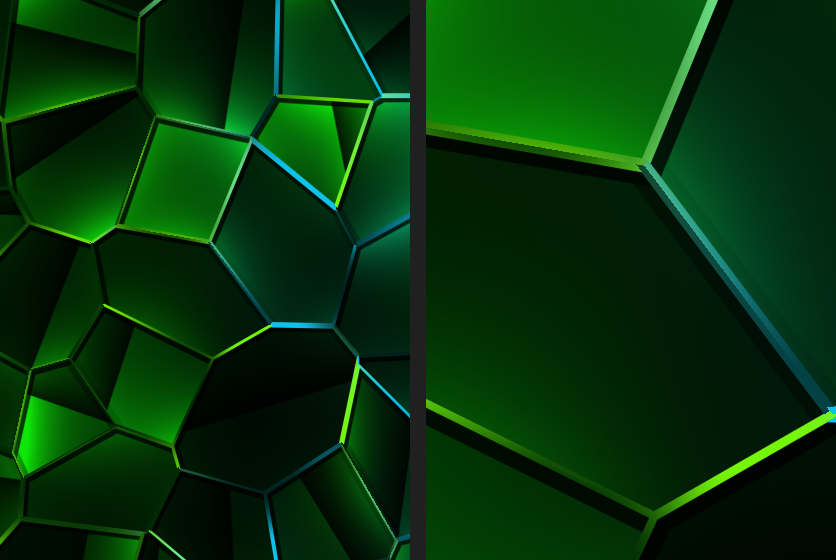
Left, the full canvas; right, a detail of the centre.
Give the GLSL for this background, as a WebGL 1 fragment shader.

```glsl
precision highp float;

uniform vec2 u_resolution;

#define CELLS 4.7          // cells per canvas height
#define JITTER 0.84        // irregularity of the cells
#define LINE_WIDTH 0.017   // half width of a lit rim
#define SHADOW_WIDTH 0.055 // reach of the dark bevel
#define GLOW_GAIN 1.05
#define GLOW_FALLOFF 3.7
#define AMBIENT 0.13
#define LIME vec3(0.46, 0.96, 0.03)
#define GREEN vec3(0.01, 0.40, 0.04)
#define CYAN vec3(0.06, 0.76, 0.92)
#define TEAL vec3(0.01, 0.30, 0.27)
#define MINT vec3(0.55, 0.97, 0.70)

float hash(vec2 p) {
  return fract(sin(dot(p, vec2(127.1, 311.7))) * 43758.5453);
}

float noise(vec2 p) {
  vec2 i = floor(p);
  vec2 f = fract(p);
  f = f * f * (3.0 - 2.0 * f);
  vec2 e = vec2(0.0, 1.0);
  return mix(mix(hash(i), hash(i + e.yx), f.x),
             mix(hash(i + e.xy), hash(i + e.yy), f.x), f.y);
}

vec2 cellSite(vec2 id) {
  vec2 rnd = vec2(hash(id), hash(id + 37.3));
  return id + 0.5 + JITTER * (rnd - 0.5);
}

vec2 nearestCell(vec2 p) {
  vec2 best = floor(p);
  float bestDist = 1e5;
  for (int y = -1; y <= 1; y++) {
    for (int x = -1; x <= 1; x++) {
      vec2 id = floor(p) + vec2(float(x), float(y));
      vec2 d = cellSite(id) - p;
      if (dot(d, d) < bestDist) {
        bestDist = dot(d, d);
        best = id;
      }
    }
  }
  return best;
}

// Sharp-edged dark fold across a cell, fading away from its crease
float facetShade(vec2 local, vec2 id, float px) {
  float angle = 6.2832 * hash(id + 11.9);
  float side = dot(local, vec2(cos(angle), sin(angle)));
  side += 0.4 * (hash(id + 5.7) - 0.5);
  float depth = 0.85 * step(0.3, hash(id + 23.1));
  return 1.0 - depth * smoothstep(-px, px, side) * exp(-2.0 * max(side, 0.0));
}

vec3 rimColor(float cool, float power) {
  vec3 warmRim = mix(GREEN, LIME, power);
  vec3 coolRim = mix(TEAL, CYAN, power);
  vec3 rim = mix(warmRim, coolRim, cool);
  float blend = 4.0 * cool * (1.0 - cool);
  return mix(rim, MINT, blend * power * 0.7);
}

void main() {
  vec2 uv = gl_FragCoord.xy / u_resolution;
  vec2 p = gl_FragCoord.xy / u_resolution.y * CELLS + 7.0;
  float px = CELLS / u_resolution.y;

  vec2 id = nearestCell(p);
  vec2 site = cellSite(id);
  float lightField = smoothstep(0.2, 0.75, noise(p * 1.3 + 3.0));

  vec3 glow = vec3(0.0);
  vec3 rim = vec3(0.0);
  float rimMask = 0.0;
  float bevel = 1.0;

  // Every neighbour contributes one edge: its glow, bevel and rim
  for (int y = -2; y <= 2; y++) {
    for (int x = -2; x <= 2; x++) {
      if (x == 0 && y == 0) continue;
      vec2 other = id + vec2(float(x), float(y));
      vec2 otherSite = cellSite(other);
      vec2 normal = normalize(otherSite - site);
      vec2 fromMid = p - 0.5 * (site + otherSite);
      float d = -dot(fromMid, normal);
      float along = dot(fromMid, vec2(-normal.y, normal.x));

      float edgeRnd = hash(id + other + 0.37);
      float sideRnd = hash(id * 1.7 + other * 3.1 + 0.9);
      float cool = smoothstep(0.58, 0.84, 0.65 * uv.x + 0.52 * edgeRnd);

      float strength = smoothstep(0.58, 0.98, sideRnd);
      float reach = exp(-GLOW_FALLOFF * max(d, 0.0) - 2.4 * along * along);
      vec3 tint = mix(vec3(0.06, 1.0, 0.02), vec3(0.02, 0.42, 0.30), cool);
      glow += GLOW_GAIN * strength * reach * tint;

      float shaded = smoothstep(-0.3, 0.5, dot(normal, vec2(-0.5, 0.86)));
      float inside = smoothstep(SHADOW_WIDTH - px, SHADOW_WIDTH + px, d);
      bevel = min(bevel, mix(1.0, 0.22, shaded * (1.0 - inside)));

      float width = LINE_WIDTH * mix(0.6, 1.35, hash(id + other + 8.2));
      float mask = 1.0 - smoothstep(width - px * 0.7, width + px * 0.7, d);
      float power = lightField * smoothstep(0.05, 0.5, hash(id + other + 4.6));
      power = max(power, 0.8 * strength * reach);
      if (mask > rimMask) {
        rimMask = mask;
        rim = rimColor(cool, power) * mix(0.4, 1.0, power);
      }
    }
  }

  // Dark body, cell light and rims
  float cellLight = mix(0.35, 1.0, hash(id + 51.3));
  vec3 body = vec3(0.0, 0.025, 0.008);
  body += vec3(0.0, AMBIENT, 0.004) * noise(p * 1.1 + 19.0) * cellLight;
  body += glow * cellLight;
  body *= facetShade(p - site, id, px) * bevel;
  gl_FragColor = vec4(mix(min(body, vec3(0.9)), rim, rimMask), 1.0);
}
```
